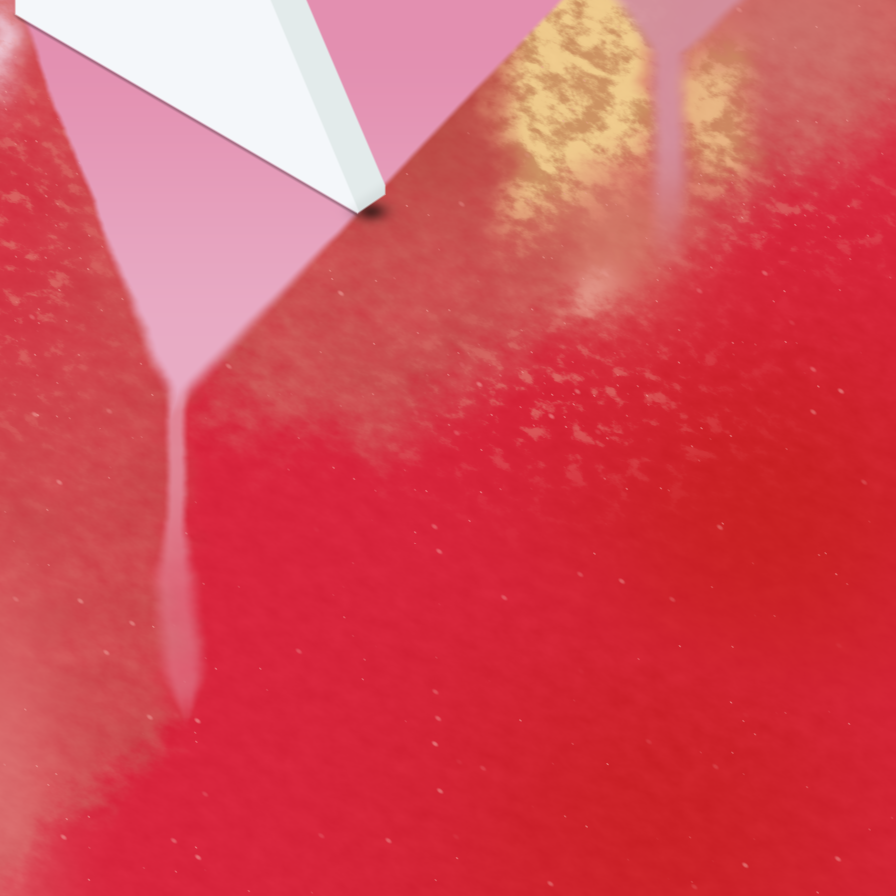
Reproduce this texture procedurally as a Shadertoy shader.

```glsl
// A glossy red floor with hazy coral reflections, a white slab at the upper left,
// pink funnel-shaped reflections and a golden glow at the top. Half-planes shape
// the slab, soft masks place the colours, and gradient noise roughens the surface.

vec2 hash2(vec2 p) {
    vec3 q = fract(p.xyx * vec3(0.1031, 0.1030, 0.0973));
    q += dot(q, q.yzx + 33.33);
    return fract((q.xx + q.yz) * q.zy);
}

float cornerSlope(vec2 cell, vec2 offset, vec2 f) {
    return dot(hash2(cell + offset + 200.0) * 2.0 - 1.0, f - offset);
}

float gradientNoise(vec2 p) {
    vec2 i = floor(p), f = fract(p);
    vec2 u = f * f * f * (f * (f * 6.0 - 15.0) + 10.0);
    vec2 e = vec2(1.0, 0.0);
    return mix(mix(cornerSlope(i, e.yy, f), cornerSlope(i, e.xy, f), u.x),
               mix(cornerSlope(i, e.yx, f), cornerSlope(i, e.xx, f), u.x), u.y);
}

float fbm(vec2 p, int octaves) {
    float sum = 0.0, gain = 1.0;
    for (int i = 0; i < octaves; i++) {
        sum += gain * gradientNoise(p);
        p = mat2(1.6, 1.2, -1.2, 1.6) * p + 7.3;
        gain *= 0.55;
    }
    return sum;
}

// Signed distance to the line a-b, positive on its left.
float lineSide(vec2 p, vec2 a, vec2 b) {
    vec2 d = normalize(b - a), q = p - a;
    return d.x * q.y - d.y * q.x;
}

float glow(vec2 p, vec2 center, vec2 radius) {
    vec2 q = (p - center) / radius;
    return exp(-dot(q, q));
}

float band(float x, float lo, float hi, float soft) {
    return smoothstep(lo - soft, lo + soft, x) * (1.0 - smoothstep(hi - soft, hi + soft, x));
}

// Sparse elongated flecks, one candidate in each grid cell.
float flecks(vec2 p, float scale, float density) {
    vec2 q = p * scale, cell = floor(q);
    vec2 h = hash2(cell + scale), k = hash2(cell + 91.0);
    vec2 d = fract(q) - 0.3 - 0.4 * h;
    d = mat2(0.8, 0.6, -0.6, 0.8) * d;
    float r = length(d * vec2(1.0, 1.8));
    return step(1.0 - density, k.x) * k.y * (1.0 - smoothstep(0.04, 0.22, r));
}

vec3 floorColor(vec2 p, float rough, float fine) {
    vec2 w = p + vec2(rough, fine) * 0.025;
    vec3 c = mix(vec3(0.85, 0.145, 0.24), vec3(0.79, 0.13, 0.14),
                 max(glow(w, vec2(0.86, 0.42), vec2(0.24, 0.22)), 0.85 * glow(w, vec2(0.75, 0.08), vec2(0.28, 0.25))));
    // Coral haze: a sloping upper bank and a column on the left.
    float bankEdge = 0.49 + 0.65 * max(w.x - 0.43, 0.0) + 0.25 * max(0.43 - w.x, 0.0);
    float bank = smoothstep(-0.045, 0.075, w.y - bankEdge + 0.05 * rough);
    float columnEdge = 0.21 - 1.0 * max(0.2 - w.y, 0.0);
    float column = 1.0 - smoothstep(-0.05, 0.025, w.x - columnEdge + 0.02 * rough);
    float haze = max(bank, column * 0.85);
    haze *= 1.0 - 0.65 * glow(w, vec2(0.0, 0.74), vec2(0.1, 0.17));
    c = mix(c, vec3(0.80, 0.33, 0.33) + 0.05 * rough, haze * (0.92 + 0.25 * fine));
    c = mix(c, vec3(0.70, 0.29, 0.25), 0.85 * glow(w, vec2(0.48, 0.93), vec2(0.12, 0.17)));
    c = mix(c, vec3(0.80, 0.47, 0.44), 0.8 * glow(w, vec2(0.89, 0.97), vec2(0.15, 0.12)));
    c = mix(c, vec3(0.87, 0.47, 0.47), 0.7 * glow(w, vec2(0.0, 0.12), vec2(0.07, 0.2)));
    return mix(c, vec3(0.92, 0.75, 0.80), glow(w, vec2(0.0, 0.95), vec2(0.025, 0.055)));
}

vec3 addGold(vec3 c, vec2 p, float rough, float fine) {
    vec2 w = p + vec2(rough, fine) * 0.03;
    float left = band(w.x, 0.565, 0.735, 0.03) * smoothstep(0.75, 0.86, w.y + 0.5 * (0.58 - w.x) + 0.05);
    float right = band(w.x, 0.765, 0.83, 0.025) * band(w.y, 0.80, 0.95, 0.045);
    c = mix(c, vec3(0.83, 0.52, 0.43), 0.75 * glow(w, vec2(0.68, 0.74), vec2(0.09, 0.10)));
    vec3 gold = mix(vec3(0.81, 0.60, 0.40), vec3(0.94, 0.82, 0.56), smoothstep(-0.4, 0.3, rough + fine));
    c = mix(c, gold, max(left, 0.8 * right) * 0.93);
    return mix(c, vec3(0.91, 0.66, 0.60), 0.65 * glow(w, vec2(0.665, 0.677), vec2(0.035, 0.025)));
}

vec3 addPink(vec3 c, vec2 p, float rough) {
    vec3 pink = mix(vec3(0.91, 0.67, 0.77), vec3(0.89, 0.56, 0.69), smoothstep(0.6, 0.98, p.y));
    vec2 w = p + rough * vec2(0.006, 0.004);
    // Large funnel and the streak running from its tip.
    float funnel = min(lineSide(w, vec2(0.026, 0.98), vec2(0.19, 0.555)), lineSide(w, vec2(0.205, 0.56), vec2(0.397, 0.76)));
    float soft = mix(0.012, 0.004, smoothstep(0.55, 0.8, p.y));
    float spread = mix(0.013, 0.027, smoothstep(0.43, 0.33, p.y)) * smoothstep(0.17, 0.27, p.y);
    float streak = 1.0 - smoothstep(0.3, 1.2, abs(w.x - 0.196 - 0.012 * smoothstep(0.35, 0.2, p.y)) / max(spread, 0.004));
    streak *= band(p.y, 0.21, 0.57, 0.025) * mix(0.5, 0.85, smoothstep(0.3, 0.5, p.y));
    c = mix(c, vec3(0.89, 0.57, 0.64), streak);
    c = mix(c, pink, smoothstep(-soft, soft, funnel));
    // Small funnel between the golden patches.
    float halfWidth = 0.016 + 0.9 * max(p.y - 0.94, 0.0);
    float stem = 1.0 - smoothstep(-0.012, 0.012, abs(w.x - 0.747 - 0.2 * max(p.y - 0.94, 0.0)) - halfWidth);
    return mix(c, vec3(0.83, 0.57, 0.63), stem * smoothstep(0.68, 0.85, p.y) * 0.92);
}

vec3 addSlab(vec3 c, vec2 p, float aa) {
    vec2 tip = vec2(0.017, 0.984), foot = vec2(0.399, 0.762), toe = vec2(0.430, 0.783);
    float under = lineSide(p, tip, foot);
    float outer = lineSide(p, vec2(0.428, 0.798), vec2(0.342, 1.0));
    float slab = min(min(under, outer), min(lineSide(p, foot, toe), min(p.x - tip.x, toe.x - p.x)));
    c *= 1.0 - 0.6 * glow(p, vec2(0.414, 0.764), vec2(0.017, 0.010));
    c *= 1.0 - 0.3 * band(under, -0.003, 0.0, 0.002) * band(p.x, tip.x, foot.x, 0.005);
    float face = lineSide(p, vec2(0.396, 0.775), vec2(0.302, 1.0));
    vec3 white = mix(vec3(0.89, 0.92, 0.92), vec3(0.955, 0.97, 0.98), smoothstep(-aa, aa, face));
    white -= 0.05 * (1.0 - smoothstep(0.0, 0.018, lineSide(p, foot, toe)));
    return mix(c, white, smoothstep(-aa, aa, slab));
}

void mainImage(out vec4 fragColor, in vec2 fragCoord) {
    vec2 p = fragCoord / iResolution.xy;
    float rough = fbm(p * vec2(9.0, 13.0), 5);
    float fine = fbm(mat2(0.9, 0.4, -0.4, 0.9) * p * vec2(35.0, 60.0), 4);
    vec3 c = floorColor(p, rough, fine);
    c = addGold(c, p, rough, fine);
    // Scuffs gather along the haze edge and the left side.
    float worn = max(glow(p, vec2(0.62, 0.56), vec2(0.17, 0.09)), glow(p, vec2(0.03, 0.72), vec2(0.09, 0.2)));
    worn = max(worn, 0.7 * glow(p, vec2(0.85, 0.76), vec2(0.2, 0.06)));
    c = mix(c, vec3(0.85, 0.43, 0.40), worn * smoothstep(0.08, 0.5, fine) * 0.75);
    float marks = flecks(p, 38.0, 0.06) + flecks(p, 85.0, 0.03 + 0.2 * worn);
    c = mix(c, vec3(0.93, 0.62, 0.60), clamp(marks, 0.0, 1.0) * 0.6);
    c += 0.02 * fine;
    c = addPink(c, p, rough);
    c = addSlab(c, p, max(1.0 / iResolution.y, 0.0015));
    fragColor = vec4(clamp(c, 0.0, 1.0), 1.0);
}
```
